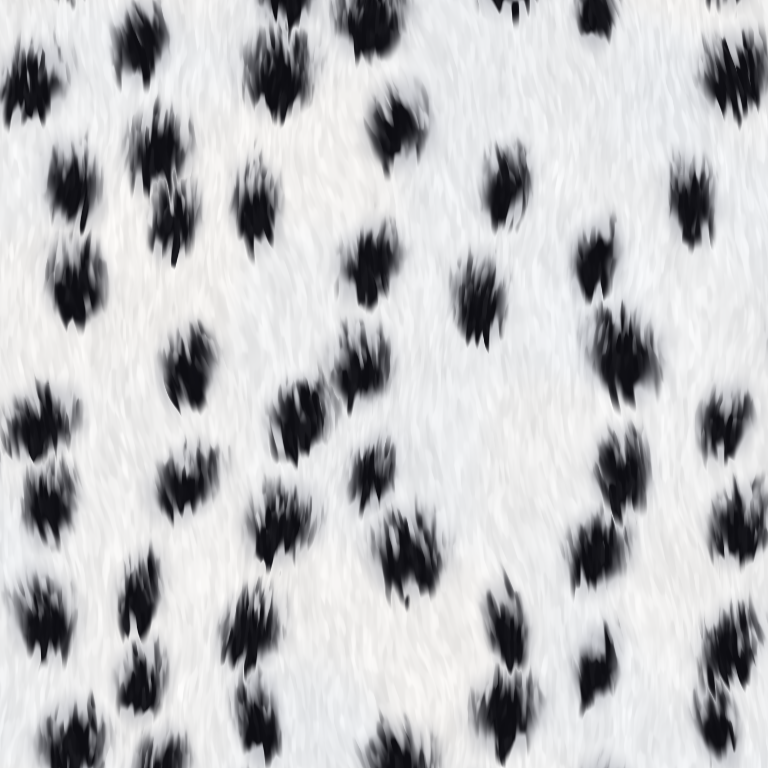
Give the GLSL for this texture, as a three.js fragment shader.

```glsl
varying vec2 vUv;

vec2 hash2(vec2 p) {
  vec2 q = vec2(dot(p, vec2(127.1, 311.7)), dot(p, vec2(269.5, 183.3)));
  return fract(sin(q) * 43758.545);
}

// Smooth cellular noise: each cell blends its own random value
float tufts(vec2 p) {
  vec2 base = floor(p);
  float sum = 0.0;
  float total = 0.0;
  for (int j = -1; j <= 1; j++) {
    for (int i = -1; i <= 1; i++) {
      vec2 cell = base + vec2(float(i), float(j));
      vec2 d = p - cell - hash2(cell);
      float weight = exp(-6.0 * dot(d, d));
      sum += weight * hash2(cell + 57.3).x;
      total += weight;
    }
  }
  return sum / total;
}

// Bends the sideways axis so that hairs follow a gentle nap
vec2 combed(vec2 p) {
  float bend = 0.012 * sin(p.y * 9.0 + 3.0 * sin(p.x * 5.0 + 1.0))
             + 0.004 * sin(p.y * 23.0 - p.x * 31.0 + 2.0)
             + 0.0015 * sin(p.y * 47.0 + p.x * 67.0);
  return vec2(p.x + bend + 0.06 * p.y, p.y);
}

// x: black hair coverage, y: grey halo of hair roots
vec2 spots(vec2 p, float tuft, float fine) {
  vec2 grid = p * 7.0;
  vec2 base = floor(grid);
  vec2 cover = vec2(0.0);
  for (int j = -1; j <= 1; j++) {
    for (int i = -1; i <= 1; i++) {
      vec2 cell = base + vec2(float(i), float(j));
      vec2 shape = hash2(cell + 31.7);
      float present = step(0.08, hash2(cell + 83.1).x);
      vec2 jitter = (hash2(cell + 11.9) - 0.5) * vec2(0.5, 0.42);
      float stagger = 0.5 * mod(cell.x, 2.0) - 0.25;
      vec2 d = grid - cell - 0.5 - jitter - vec2(0.0, stagger);
      d.x += (shape.y - 0.6) * 0.5 * d.y;
      vec2 radius = vec2(mix(0.16, 0.28, shape.x), mix(0.25, 0.31, shape.y));

      // Ragged tips below, softer wisps above
      float rise = smoothstep(-0.7, 0.8, d.y / radius.y);
      float ragged = d.y + 0.34 * (tuft - 0.5) + 0.12 * (fine - 0.5);
      float r = length(vec2(d.x, ragged) / radius) + 0.25 * (fine - 0.5);
      float soft = mix(0.3, 0.62, rise);
      float dark = 1.0 - smoothstep(1.0 - soft, 1.0 + soft, r);
      float rim = length((d - vec2(0.0, 0.07)) / radius) + 0.3 * (tuft - 0.5);
      float halo = 1.0 - smoothstep(0.8, 1.9, rim);
      cover = max(cover, present * vec2(dark, halo));
    }
  }
  return cover;
}

void main() {
  vec2 nap = combed(vUv);
  float tuft = tufts(nap * vec2(125.0, 22.0));
  float fine = tufts(nap * vec2(230.0, 48.0) + 19.0);
  float locks = tufts(nap * vec2(45.0, 16.0) + 7.0);

  // White fur with faint cool and warm patches
  float fur = 0.3 * tuft + 0.5 * fine + 0.2 * locks;
  vec3 color = vec3(0.925, 0.927, 0.93) + 0.13 * (fur - 0.5);
  float patches = tufts(vUv * 6.0 + 3.0) - 0.5;
  color += patches * vec3(0.04, 0.02, -0.005);

  // Grey roots, then black hair with a slight sheen
  vec2 cover = spots(vUv, tuft, fine);
  color = mix(color, vec3(0.6, 0.61, 0.65), 0.5 * cover.y);
  vec3 black = vec3(0.05, 0.05, 0.07) + 0.06 * fine * fine;
  color = mix(color, black, cover.x);

  gl_FragColor = vec4(color, 1.0);
}
```
